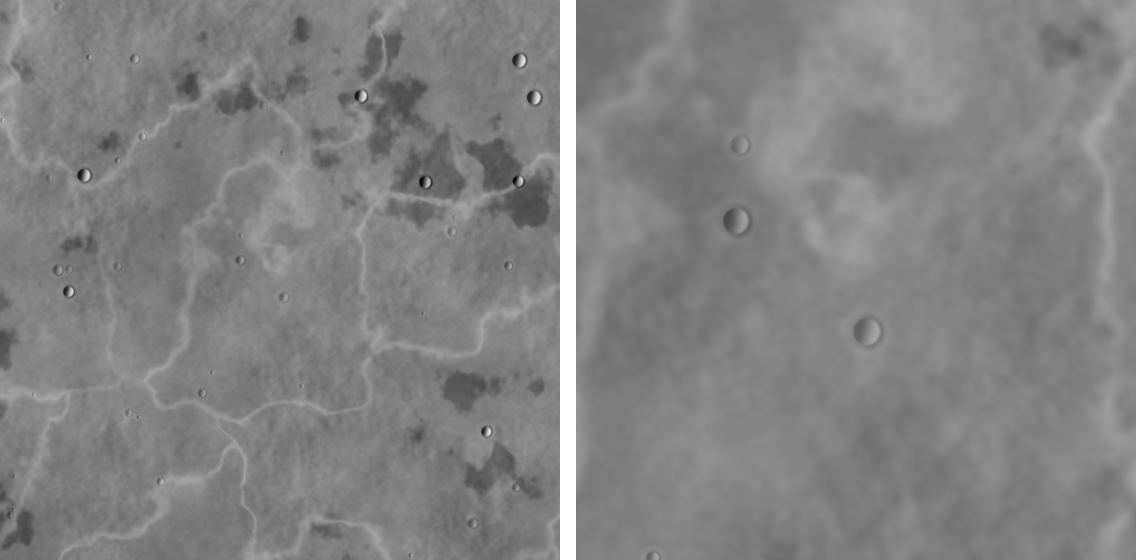
Left: the whole. Right: its middle third, enlarged.
Write a Shadertoy shader that draws this texture.

```glsl
const float BASE_GRAY      = 0.492;
const float BROAD_TONE     = 0.15;   // contrast of large soft areas
const float MOTTLE_TONE    = 0.12;   // contrast of mid-sized blotches
const float PIT_RELIEF     = 0.085;  // side-lit small bumps
const float GRAIN_TONE     = 0.022;
const float PATCH_DEPTH    = 0.16;   // darkening of the dark patches
const float RIDGE_CELLS    = 2.7;    // ridge network cells across the canvas
const float RIDGE_WIDTH    = 0.0125;
const float RIDGE_GLOW     = 0.085;
const float MEANDER        = 0.24;
const float FINE_MEANDER   = 0.055;
const int   CRATER_COUNT   = 40;
const float FRESH_SHARE    = 0.24;   // share of deep, high-contrast craters
const vec2  LIGHT_DIR      = vec2(0.98, -0.17);
const vec2  NETWORK_SEED   = vec2(17.0, 43.0);

vec2 hash22(vec2 p) {
    vec3 q = fract(p.xyx * vec3(0.1031, 0.1030, 0.0973));
    q += dot(q, q.yzx + 33.33);
    return fract((q.xx + q.yz) * q.zy);
}

float valueNoise(vec2 p) {
    vec2 i = floor(p), f = fract(p);
    f = f * f * f * (f * (f * 6.0 - 15.0) + 10.0);
    float bottom = mix(hash22(i).x, hash22(i + vec2(1, 0)).x, f.x);
    float top = mix(hash22(i + vec2(0, 1)).x, hash22(i + vec2(1, 1)).x, f.x);
    return mix(bottom, top, f.y);
}

float fbm(vec2 p, int octaves) {
    float sum = 0.0, amplitude = 0.5, total = 0.0;
    for (int i = 0; i < octaves; i++) {
        sum += amplitude * valueNoise(p);
        total += amplitude;
        amplitude *= 0.5;
        p = mat2(1.6, 1.2, -1.2, 1.6) * p + 19.7;
    }
    return sum / total;
}

vec2 fbm2(vec2 p, int octaves) {
    return vec2(fbm(p + 7.3, octaves), fbm(p + 61.9, octaves)) - 0.5;
}

vec2 cellSite(vec2 cell) {
    return cell + 0.5 + 0.85 * (hash22(cell + NETWORK_SEED) - 0.5);
}

// Pale ridges along cell borders, each border with its own strength
float ridgeNetwork(vec2 p) {
    float width = RIDGE_WIDTH * mix(0.55, 1.45, valueNoise(p * 16.0 + 5.0));
    p += MEANDER * fbm2(p * 5.0, 3) + FINE_MEANDER * fbm2(p * 24.0, 3);
    p *= RIDGE_CELLS;

    vec2 home = floor(p), nearest = home;
    float best = 1e3;
    for (int y = -1; y <= 1; y++)
    for (int x = -1; x <= 1; x++) {
        vec2 cell = home + vec2(x, y);
        float d = distance(p, cellSite(cell));
        if (d < best) { best = d; nearest = cell; }
    }

    vec2 site = cellSite(nearest);
    float ridge = 0.0;
    for (int y = -2; y <= 2; y++)
    for (int x = -2; x <= 2; x++) {
        if (x == 0 && y == 0) continue;
        vec2 cell = nearest + vec2(x, y);
        vec2 other = cellSite(cell);
        float d = dot(0.5 * (site + other) - p, normalize(other - site));
        d = abs(d) / (RIDGE_CELLS * width);
        float strength = mix(0.2, 1.15, smoothstep(0.1, 0.65, hash22(cell + nearest + 91.0).y));
        ridge = max(ridge, strength * (0.8 * exp(-d * d * 1.1) + 0.25 * exp(-d * 0.55)));
    }
    return ridge;
}

// Side-lit bowls: shadow on the near wall, light on the far wall
float applyCraters(float tone, vec2 p, float aspect, float pixel) {
    for (int i = 0; i < CRATER_COUNT; i++) {
        vec2 center = hash22(vec2(float(i) + 3.0, 71.0)) * vec2(aspect, 1.0);
        vec2 traits = hash22(vec2(float(i) + 11.0, 137.0));
        bool fresh = traits.x < FRESH_SHARE;
        float radius = fresh ? mix(0.0085, 0.0125, traits.y) : mix(0.0035, 0.0085, traits.y);
        vec2 q = (p - center) / radius;
        float d = length(q);
        if (d > 3.0) continue;

        float soft = max(0.14, pixel / radius);
        float bowl = 1.0 - smoothstep(1.0 - soft, 1.0 + soft, d);
        float side = dot(q, LIGHT_DIR);
        float lit = smoothstep(-0.65, 0.75, side) * 2.0 - 1.0;
        float rim = exp(-pow((d - 1.15) / 0.22, 2.0));
        float contrast = fresh ? 0.37 : mix(0.06, 0.17, hash22(traits * 97.0).x);
        tone += bowl * lit * contrast;
        tone -= rim * contrast * (0.22 + 0.25 * side / max(d, 0.1));
        tone += 0.025 * exp(-pow((d - 1.6) / 0.4, 2.0));
    }
    return tone;
}

void mainImage(out vec4 fragColor, in vec2 fragCoord) {
    vec2 p = fragCoord / iResolution.y;
    float aspect = iResolution.x / iResolution.y;

    // Dusty plain
    float tone = BASE_GRAY + BROAD_TONE * (fbm(p * 3.2 + 31.0, 4) - 0.5);
    tone += MOTTLE_TONE * (fbm(p * 15.0 + 83.0, 4) - 0.5);
    float roughness = mix(0.4, 1.5, smoothstep(0.35, 0.65, fbm(p * 6.0 + 47.0, 3)));
    vec2 bump = p * 42.0;
    tone += PIT_RELIEF * roughness * (fbm(bump, 3) - fbm(bump + 0.35 * LIGHT_DIR, 3));
    tone += GRAIN_TONE * (valueNoise(p * 175.0) + valueNoise(p.yx * 93.0) - 1.0);

    // Pale ridges and ragged dark patches
    float ridge = ridgeNetwork(p);
    tone += RIDGE_GLOW * ridge;
    float patchField = 0.6 * fbm(p * 4.6 + 113.0, 3) + 0.4 * fbm(p * vec2(19.0, 16.0) + 29.0, 4);
    float darkPatch = smoothstep(0.605, 0.69, patchField) * (1.0 - 0.7 * min(ridge, 1.0));
    tone -= PATCH_DEPTH * darkPatch;

    tone = applyCraters(tone, p, aspect, 1.0 / iResolution.y);
    fragColor = vec4(vec3(clamp(tone, 0.0, 1.0)), 1.0);
}
```
